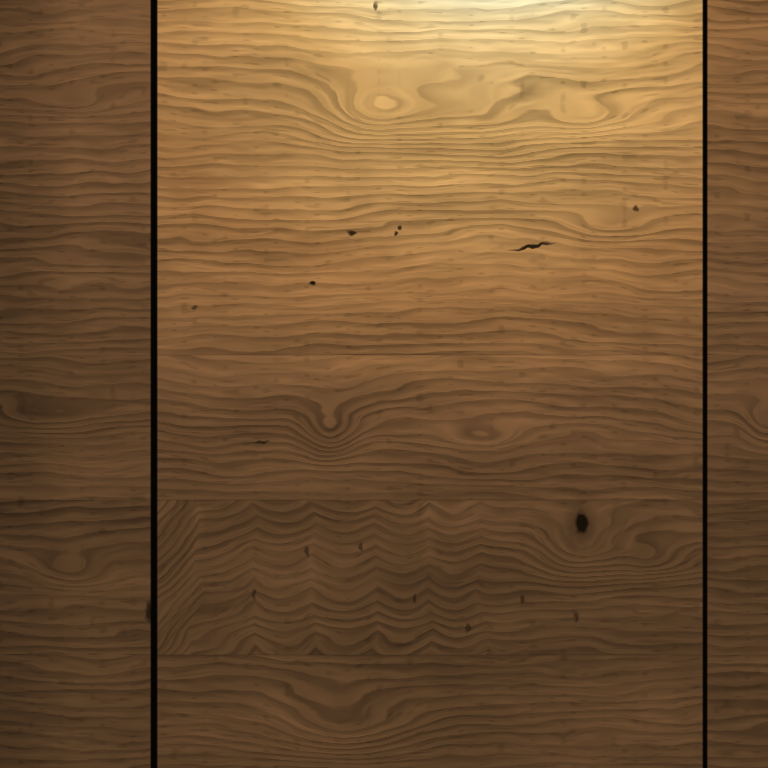
Write a WebGL 1 fragment shader that draws this texture.

```glsl
precision highp float;
uniform vec2 u_resolution;

float hash(vec2 p) {
  return fract(sin(dot(p, vec2(127.1, 311.7))) * 43758.5453);
}

float noise(vec2 p) {
  vec2 i = floor(p), f = fract(p);
  f = f * f * (3.0 - 2.0 * f);
  return mix(mix(hash(i), hash(i + vec2(1, 0)), f.x),
             mix(hash(i + vec2(0, 1)), hash(i + vec2(1, 1)), f.x), f.y);
}

float fbm(vec2 p) {
  float sum = 0.0, amp = 0.5;
  for (int i = 0; i < 4; i++) {
    sum += amp * noise(p);
    p = p * 2.03 + 17.3;
    amp *= 0.5;
  }
  return sum;
}

// Soft elliptical hill that bends the growth rings
float hill(vec2 p, vec2 center, vec2 size) {
  vec2 d = (p - center) / size;
  return 1.4 * size.y * exp(-dot(d, d));
}

float spot(vec2 p, vec2 center, vec2 size) {
  return 1.0 - smoothstep(0.4, 1.4, length((p - center) / size));
}

float seam(float x, float center, float halfWidth) {
  float soft = 0.7 / u_resolution.x + 0.0006;
  return 1.0 - smoothstep(halfWidth - soft, halfWidth + soft, abs(x - center));
}

vec3 woodRamp(float t) {
  vec3 c = mix(vec3(0.33, 0.235, 0.147), vec3(0.44, 0.31, 0.195), clamp(t, 0.0, 1.0));
  c = mix(c, vec3(0.60, 0.425, 0.25), clamp(t - 1.0, 0.0, 1.0));
  c = mix(c, vec3(0.77, 0.60, 0.36), clamp(t - 2.0, 0.0, 1.0));
  c = mix(c, vec3(0.93, 0.81, 0.57), clamp(t - 3.0, 0.0, 1.0));
  return mix(c, vec3(1.0, 0.96, 0.78), clamp(t - 4.0, 0.0, 1.0));
}

void main() {
  vec2 p = gl_FragCoord.xy / u_resolution;
  float left = 1.0 - step(0.2005, p.x);
  float right = step(0.918, p.x);
  float middle = 1.0 - left - right;

  // Horizontal boards within the panels
  float board = step(0.147, p.y) + step(0.349, p.y) + step(0.538, p.y) + step(0.76, p.y);
  float rippled = middle * step(0.147, p.y) * (1.0 - step(0.349, p.y));
  vec2 seed = vec2(left * 7.3 + right * 13.1, min(board, 3.0) * 5.7);

  // Ring height: gentle waves, then cathedral figures
  float ring = p.y + 0.055 * (fbm(p * vec2(3.0, 7.0) + seed) - 0.5);
  ring += 0.012 * (fbm(p * vec2(14.0, 30.0) + seed) - 0.5);
  float figure = hill(p, vec2(0.61, 0.845), vec2(0.10, 0.038))
    + hill(p, vec2(0.49, 0.855), vec2(0.07, 0.040))
    + hill(p, vec2(0.77, 0.847), vec2(0.06, 0.022))
    + hill(p, vec2(0.79, 0.705), vec2(0.06, 0.020))
    + hill(p, vec2(0.43, 0.432), vec2(0.035, 0.036))
    + hill(p, vec2(0.63, 0.430), vec2(0.065, 0.015))
    + hill(p, vec2(0.755, 0.285), vec2(0.055, 0.042))
    + hill(p, vec2(0.85, 0.270), vec2(0.05, 0.028))
    + hill(p, vec2(0.45, 0.055), vec2(0.09, 0.040));
  float sideFigure = hill(p, vec2(0.09, 0.865), vec2(0.07, 0.016))
    + hill(p, vec2(0.04, 0.455), vec2(0.08, 0.022))
    + hill(p, vec2(0.09, 0.255), vec2(0.05, 0.025))
    + hill(p, vec2(1.0, 0.450), vec2(0.03, 0.030));
  ring += mix(sideFigure, figure, middle);

  // Cusped waves and the sweeping left end of the rippled board
  float phase = (p.x - 0.33 + 0.025 * (noise(p * vec2(8.0, 22.0)) - 0.5)) / 0.075;
  float cusp = abs(sin(3.14159 * phase));
  float calm = 1.0 - smoothstep(0.58, 0.70, p.x);
  float sweep = max(0.33 - p.x, 0.0);
  ring += rippled * (0.013 * cusp * calm + 5.0 * sweep * sweep);

  // Growth lines, fibres and short pores
  float band = fract(ring * 68.0 + 0.7 * noise(p * vec2(12.0, 50.0)));
  float line = smoothstep(0.25, 0.85, band) * (1.0 - smoothstep(0.88, 1.0, band));
  float strength = 0.35 + 0.9 * noise(vec2(p.x * 4.0, ring * 30.0) + seed);
  float fibre = noise(vec2(p.x * 38.0, ring * 330.0) + seed) - 0.5;
  float pore = smoothstep(0.72, 0.95, noise(vec2(p.x * 75.0, ring * 260.0)));
  float mottled = fbm(vec2(p.x * 5.0, ring * 22.0) + seed) - 0.47;

  // Lamp falloff from the top, dimmer on the side panels
  float across = (p.x - 0.62) / 0.48;
  float light = 2.95 * smoothstep(0.2, 0.9, p.y) * (0.45 + 0.57 * exp(-across * across));
  float spread = (p.x - 0.66) / 0.25;
  light += 1.9 * exp((p.y - 1.0) / 0.055) * exp(-spread * spread);
  light *= middle + 0.48 * left + 0.64 * right;
  light += 0.2 * (1.0 - smoothstep(0.02, 0.16, p.y)) * middle;

  vec3 color = woodRamp(light + 0.25 * mottled);
  float shade = 1.04 + 0.28 * mottled + 0.13 * fibre - 0.19 * line * strength - 0.10 * pore;
  float crest = rippled * calm * exp(-cusp * cusp * 9.0);
  shade += crest * 0.14 * (noise(p * vec2(50.0, 28.0)) - 0.4);
  shade -= left * 0.16 * (1.0 - smoothstep(0.0, 0.12, p.x));
  color *= shade * vec3(1.0, 0.985 + 0.015 * shade, 0.94 + 0.06 * shade);

  // Board joints
  for (int i = 0; i < 3; i++) {
    float joint = i == 0 ? 0.147 : (i == 1 ? 0.349 : 0.538);
    color *= 1.0 - 0.09 * middle * (1.0 - smoothstep(0.0005, 0.0025, abs(p.y - joint)));
  }

  // Knots, pinholes and a slanted crack
  vec2 q = p + 0.004 * (vec2(noise(p * 160.0), noise(p * 160.0 + 31.0)) - 0.5);
  float knot = spot(q, vec2(0.757, 0.319), vec2(0.008, 0.013));
  knot += 0.30 * spot(q, vec2(0.757, 0.315), vec2(0.021, 0.027));
  knot += 0.8 * spot(q, vec2(0.459, 0.697), vec2(0.006, 0.004));
  knot += 0.7 * (spot(q, vec2(0.516, 0.696), vec2(0.003)) + spot(q, vec2(0.521, 0.704), vec2(0.003)));
  knot += 0.9 * spot(q, vec2(0.408, 0.630), vec2(0.004, 0.003));
  knot += 0.6 * spot(q, vec2(0.827, 0.729), vec2(0.004));
  knot += 0.5 * spot(q, vec2(0.254, 0.599), vec2(0.005, 0.003));
  knot += 0.6 * spot(q, vec2(0.339, 0.424), vec2(0.010, 0.002));
  knot += 0.6 * spot(q, vec2(0.489, 0.992), vec2(0.003, 0.006));
  knot += 0.7 * spot(q, vec2(0.195, 0.203), vec2(0.006, 0.014));
  vec2 crack = q - vec2(0.692, 0.679);
  crack.y -= 0.17 * crack.x;
  knot += 0.85 * spot(crack, vec2(0.0), vec2(0.026, 0.0022));
  for (int i = 0; i < 7; i++) {
    float k = float(i);
    vec2 pin = vec2(0.33 + 0.07 * k, 0.18 + 0.13 * hash(vec2(k, 4.0)));
    knot += 0.45 * spot(q, pin, vec2(0.003, 0.006));
  }
  color = mix(color, vec3(0.075, 0.05, 0.03), clamp(knot, 0.0, 0.95));

  // Dark gaps between panels
  float gap = max(seam(p.x, 0.2005, 0.0042), seam(p.x, 0.918, 0.0029));
  color = mix(color, vec3(0.02, 0.016, 0.012), gap);
  gl_FragColor = vec4(clamp(color, 0.0, 1.0), 1.0);
}
```
